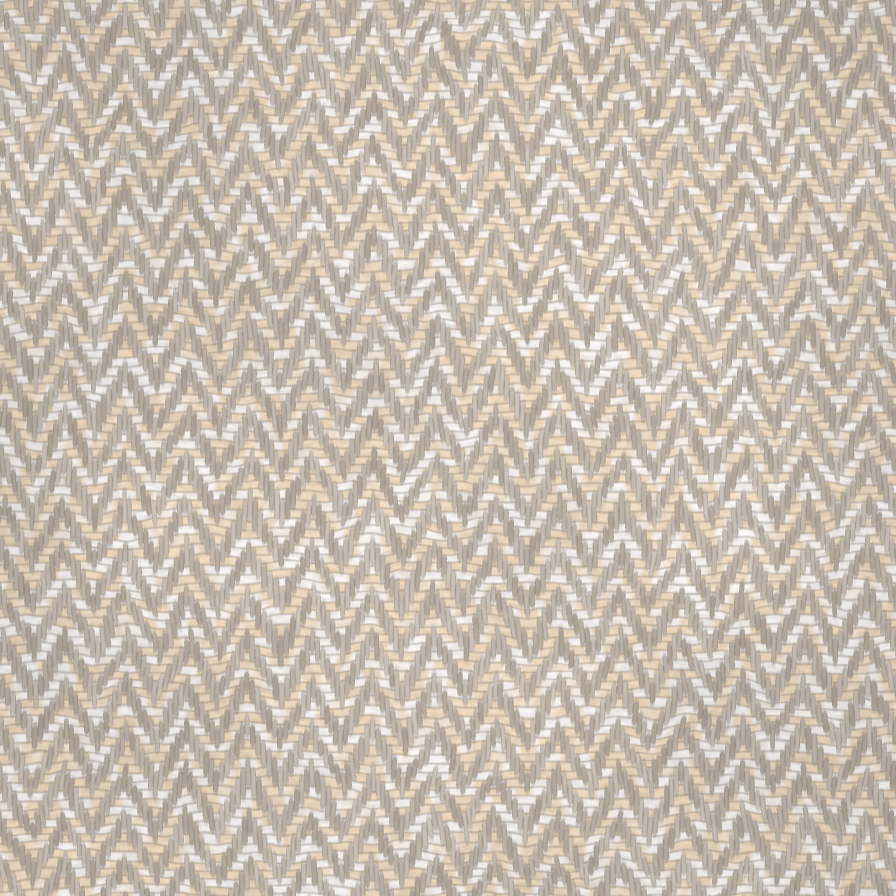
A WebGL 1 fragment shader for this texture:

```glsl
precision highp float;
uniform vec2 u_resolution;

#define REPEATS vec2(14.5, 20.0)
#define WARPS_PER_ZIGZAG 12.0
#define PICKS_PER_ROW 5.0
#define FLOAT_LENGTH 2.6
#define WOBBLE vec2(0.8, 0.5)
#define SOFTNESS 1.3
#define WARP_GREY vec3(0.745, 0.715, 0.680)
#define WARP_DARK vec3(0.640, 0.600, 0.555)
#define WEFT_WHITE vec3(0.935, 0.918, 0.908)
#define WEFT_TAN vec3(0.895, 0.825, 0.728)
#define GAP_SHADE vec3(0.570, 0.530, 0.480)

float hash(vec2 p) {
  vec3 q = fract(vec3(p.xyx) * 0.1031);
  q += dot(q, q.yzx + 33.33);
  return fract((q.x + q.y) * q.z);
}

float noise(vec2 p) {
  vec2 cell = floor(p), f = fract(p);
  f = f * f * (3.0 - 2.0 * f);
  return mix(mix(hash(cell), hash(cell + vec2(1.0, 0.0)), f.x),
             mix(hash(cell + vec2(0.0, 1.0)), hash(cell + 1.0), f.x), f.y);
}

// Horizontal yarn: soft lumps of white and tan along each pick
vec3 weftColor(vec2 thread) {
  float y = thread.y + 0.3 * (noise(thread * vec2(0.4, 0.5) + 70.0) - 0.5);
  float pick = floor(y);
  float across = abs(fract(y) - 0.5) * 2.0;
  float blend = noise(vec2(thread.x * 0.32 + hash(vec2(pick, 3.0)) * 9.0, pick));
  vec3 yarn = mix(WEFT_WHITE, WEFT_TAN, smoothstep(0.3, 0.65, blend));
  yarn *= 0.95 + 0.08 * noise(vec2(thread.x * 0.7, y * 3.0) + 20.0);
  return mix(yarn, GAP_SHADE, 0.42 * smoothstep(0.55, 1.0, across));
}

vec3 fabric(vec2 uv) {
  vec2 thread = uv * REPEATS * vec2(WARPS_PER_ZIGZAG, PICKS_PER_ROW);
  vec2 drift = vec2(noise(uv * 18.0), noise(uv * 22.0 + 40.0));
  thread += 2.0 * WOBBLE * (drift - 0.5);

  // Each warp steps one pick from its neighbour, turning at the zigzag points
  float warp = floor(thread.x);
  float zigzag = abs(mod(warp, WARPS_PER_ZIGZAG) - 0.5 * WARPS_PER_ZIGZAG);
  float climb = (thread.y - zigzag) / PICKS_PER_ROW;
  vec2 floatId = vec2(warp, floor(climb));
  float variation = hash(floatId + 11.0);

  // Vertical floats with rounded ends lie over the weft
  float along = abs(fract(climb) - 0.5) * PICKS_PER_ROW;
  float across = abs(fract(thread.x) - 0.5) * 2.0;
  float halfLength = 0.5 * FLOAT_LENGTH + 0.5 * (variation - 0.5);
  float reach = halfLength - 0.35 * across * across - along;
  float cover = smoothstep(-0.15, 0.15, reach);
  float contact = smoothstep(-0.6, 0.0, reach);

  vec3 grey = mix(WARP_DARK, WARP_GREY, 0.2 + hash(floatId + 57.0));
  grey = mix(grey, GAP_SHADE, 0.7 * smoothstep(0.5, 1.0, across));
  grey *= 0.97 + 0.07 * noise(thread * vec2(2.0, 1.0));
  vec3 weft = weftColor(thread) * (1.0 - 0.12 * contact);
  return mix(weft, grey, cover);
}

void main() {
  vec2 uv = gl_FragCoord.xy / u_resolution;

  // Average a small grid of samples to soften the fibres
  vec3 color = vec3(0.0);
  for (int i = 0; i < 3; i++) {
    for (int j = 0; j < 3; j++) {
      vec2 offset = (vec2(float(i), float(j)) - 1.0) / 3.0;
      color += fabric(uv + SOFTNESS * offset / u_resolution);
    }
  }
  color /= 9.0;

  // Uneven wear and a faint falloff toward the corners
  vec2 fromCentre = uv - 0.5;
  color *= 0.99 + 0.06 * noise(uv * 5.0 + 8.0);
  color *= 1.01 - 0.1 * dot(fromCentre, fromCentre);
  gl_FragColor = vec4(color, 1.0);
}
```
